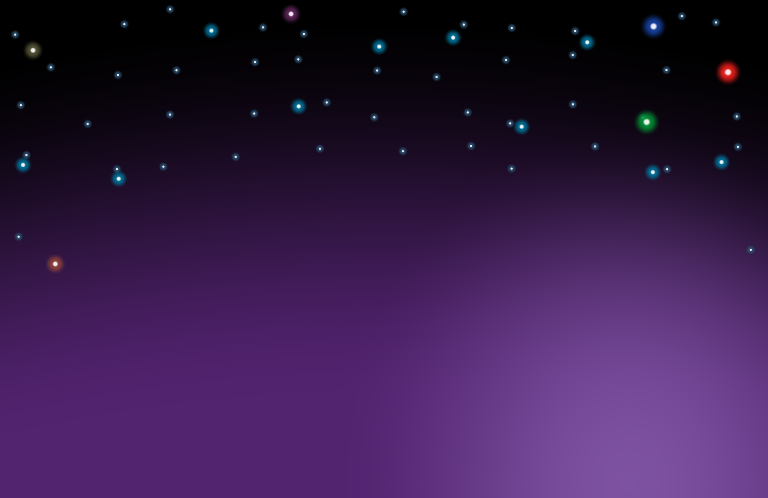
Give the GLSL for this background, as a Shadertoy shader.

```glsl
// A violet night sky: a soft glow rising from below, scattered stars above.

vec2 hash2(vec2 cell) {
    vec3 h = fract(cell.xyx * vec3(0.1031, 0.1030, 0.0973));
    h += dot(h, h.yzx + 33.33);
    return fract((h.xx + h.yz) * h.zy);
}

// Coloured halo with a pale core; offset and radius are in canvas heights.
void addStar(inout vec3 color, vec2 offset, float radius, vec3 tint) {
    float d = length(offset) / radius;
    color = mix(color, tint, 0.9 * smoothstep(1.0, 0.3, d));
    color = mix(color, mix(vec3(1.0), tint, 0.1), smoothstep(0.3, 0.12, d));
}

vec3 skyColor(vec2 uv, float aspect) {
    // Dusk gradient, bent downward at both sides
    float height = uv.y + 0.36 * (uv.x - 0.5) * (uv.x - 0.5);
    vec3 color = vec3(0.32, 0.136, 0.435) * smoothstep(1.0, 0.2, height);

    // Lilac light at the lower right
    vec2 fromGlow = (uv - vec2(0.82, 0.03)) * vec2(aspect, 0.85);
    return mix(color, vec3(0.49, 0.32, 0.63), smoothstep(0.62, 0.0, length(fromGlow)));
}

void mainImage(out vec4 fragColor, in vec2 fragCoord) {
    vec2 uv = fragCoord / iResolution.xy;
    float aspect = iResolution.x / iResolution.y;
    vec2 scale = vec2(aspect, 1.0);
    vec3 color = skyColor(uv, aspect);

    // Small stars: one per jittered cell, reaching lower at the outer columns
    vec2 cell = floor(uv * 11.0);
    bool outer = abs(cell.x - 5.0) > 4.5 && cell.y == 5.0;
    if (cell.y > 6.5 || outer) {
        vec2 center = (cell + 0.2 + 0.6 * hash2(cell)) / 11.0;
        addStar(color, (uv - center) * scale, 0.0105, vec3(0.16, 0.31, 0.43));
    }

    // Teal stars: a wavy chain along an arc
    for (int i = 0; i < 10; i++) {
        float n = float(i);
        float x = 0.03 + 0.105 * n + 0.045 * sin(0.45 * n);
        float drop = 0.115 + 1.2 * (x - 0.5) * (x - 0.5)
                   + 0.115 * cos(2.513 * (n - 0.8));
        addStar(color, (uv - vec2(x, 1.0 - drop)) * scale, 0.019, vec3(0.0, 0.45, 0.6));
    }

    // Large coloured stars
    addStar(color, (uv - vec2(0.948, 0.855)) * scale, 0.028, vec3(0.95, 0.12, 0.1));
    addStar(color, (uv - vec2(0.842, 0.755)) * scale, 0.028, vec3(0.0, 0.58, 0.2));
    addStar(color, (uv - vec2(0.851, 0.947)) * scale, 0.028, vec3(0.09, 0.26, 0.65));

    // Dim warm stars
    addStar(color, (uv - vec2(0.379, 0.972)) * scale, 0.022, vec3(0.38, 0.15, 0.36));
    addStar(color, (uv - vec2(0.043, 0.899)) * scale, 0.022, vec3(0.34, 0.34, 0.22));
    addStar(color, (uv - vec2(0.072, 0.470)) * scale, 0.022, vec3(0.55, 0.26, 0.22));

    fragColor = vec4(color, 1.0);
}
```
